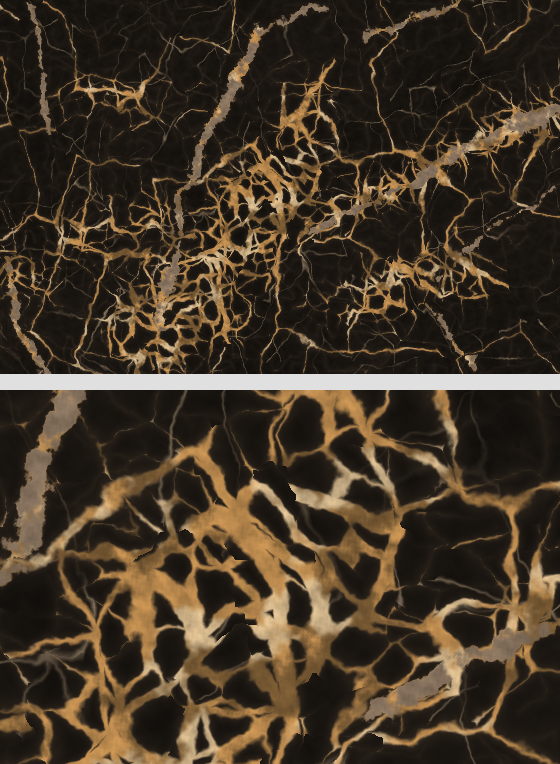
Top: the whole. Bottom: its middle third, enlarged.
Reproduce this texture procedurally as a WebGL 2 fragment shader.

```glsl
#version 300 es
precision highp float;
// Black marble broken by a net of gold veins, pebbly rubble and pale hairline cracks.

uniform vec2 u_resolution;
out vec4 fragColor;

const vec3 BLACK = vec3(0.085, 0.070, 0.055);
const vec3 UMBER = vec3(0.27, 0.22, 0.17);
const vec3 OCHRE = vec3(0.47, 0.35, 0.20);
const vec3 GOLD  = vec3(0.72, 0.53, 0.30);
const vec3 STONE = vec3(0.53, 0.45, 0.37);
const vec3 CREAM = vec3(0.84, 0.74, 0.58);

vec2 hash2(vec2 p) {
  vec3 q = fract(p.xyx * vec3(0.1031, 0.1030, 0.0973));
  q += dot(q, q.yzx + 33.33);
  return fract((q.xx + q.yz) * q.zy);
}

// Layered, rotated sines, roughly -1 to 1.
float waves(vec2 p) {
  float sum = 0.0, amp = 0.5;
  for (int i = 0; i < 5; i++) {
    p = mat2(0.8, 0.6, -0.6, 0.8) * p * 1.9 + 1.7;
    sum += amp * sin(p.x + 1.4 * sin(p.y));
    amp *= 0.6;
  }
  return sum;
}

float smoothMin(float a, float b, float k) {
  float h = max(k - abs(a - b), 0.0) / k;
  return min(a, b) - 0.25 * k * h * h;
}

// Signed distance to cell borders; each border has its own width or is absent.
float crackle(vec2 p, float scale, float width, float keep) {
  p *= scale;
  vec2 cell = floor(p), f = fract(p), nearCell = vec2(0.0), nearPoint = vec2(8.0);
  for (int y = -1; y <= 1; y++)
    for (int x = -1; x <= 1; x++) {
      vec2 o = vec2(x, y), r = o + hash2(cell + o) - f;
      if (dot(r, r) < dot(nearPoint, nearPoint)) { nearPoint = r; nearCell = o; }
    }
  float d = 1.0;
  for (int y = -2; y <= 2; y++)
    for (int x = -2; x <= 2; x++) {
      vec2 o = nearCell + vec2(x, y), r = o + hash2(cell + o) - f, gap = r - nearPoint;
      vec2 border = hash2(2.0 * cell + o + nearCell + scale);
      if (dot(gap, gap) < 1e-5 || border.x > keep) continue;
      float edge = dot(0.5 * (nearPoint + r), normalize(gap)) / scale;
      float w = width + 0.7 * abs(width) * (2.0 * border.y - 1.0);
      d = smoothMin(d, edge - w, 0.007);
    }
  return d;
}

// Lengthens features at right angles to the given axis.
vec2 stretched(vec2 p, vec2 axis, float amount) {
  return vec2(dot(p, axis), dot(p, vec2(-axis.y, axis.x)) * amount);
}

float segment(vec2 p, vec2 a, vec2 b) {
  vec2 ab = b - a;
  return length(p - a - ab * clamp(dot(p - a, ab) / dot(ab, ab), 0.0, 1.0));
}

float glow(vec2 p, vec2 a, vec2 b, float radius) {
  return 1.0 - smoothstep(0.0, radius, segment(p, a, b));
}

float cover(float d, float blur) { return 1.0 - smoothstep(-blur, blur, d); }

void main() {
  vec2 p = gl_FragCoord.xy / u_resolution.y;
  float blur = max(0.0018, 0.8 / u_resolution.y);
  float fine = waves(p * 24.0), grain = waves(p * 75.0);
  vec2 q = p + 0.022 * vec2(waves(p * 5.0), waves(p * 5.0 + 9.0))
             + 0.005 * vec2(fine, waves(p * 24.0 + 5.0));

  // Where the stone is most shattered.
  float dense = glow(q, vec2(0.42, 0.12), vec2(0.70, 0.48), 0.30);
  dense = max(dense, glow(q, vec2(0.70, 0.40), vec2(0.84, 0.72), 0.17));
  dense = max(dense, 0.85 * glow(q, vec2(0.80, 0.36), vec2(1.5, 0.73), 0.13));
  dense = max(dense, 0.80 * glow(q, vec2(0.90, 0.18), vec2(1.24, 0.29), 0.16));
  dense = max(dense, 0.60 * glow(q, vec2(0.0, 0.25), vec2(0.40, 0.40), 0.22));
  dense = max(dense, 0.55 * glow(q, vec2(0.15, 0.73), vec2(0.50, 0.70), 0.14));
  dense = clamp(dense * 1.15 + 0.28 * waves(p * 7.0 + 3.0), 0.0, 1.0);

  // Broad ribbons crossing the slab.
  float swell = 0.75 + 0.5 * waves(p * 9.0 + 2.0);
  float ribbon = segment(q, vec2(0.48, 0.48), vec2(0.71, 0.91)) - 0.017 * swell;
  ribbon = min(ribbon, segment(q, vec2(0.71, 0.90), vec2(0.85, 0.98)) - 0.007 * swell);
  ribbon = min(ribbon, segment(q, vec2(0.96, 0.91), vec2(1.25, 1.0)) - 0.009 * swell);
  ribbon = min(ribbon, segment(q, vec2(0.48, 0.48), vec2(0.43, 0.13)) - 0.012 * swell);
  ribbon = min(ribbon, segment(q, vec2(0.82, 0.37), vec2(1.5, 0.73)) - 0.016 * swell);
  ribbon = min(ribbon, segment(q, vec2(0.08, 1.0), vec2(0.13, 0.66)) - 0.005 * swell);
  ribbon = min(ribbon, segment(q, vec2(0.0, 0.30), vec2(0.12, 0.0)) - 0.013 * swell);
  ribbon = min(ribbon, segment(q, vec2(1.15, 0.20), vec2(1.27, 0.0)) - 0.007 * swell);
  ribbon = min(ribbon, segment(q, vec2(1.17, 0.25), vec2(1.5, 0.52)) - 0.004 * swell);
  ribbon += 0.006 * grain + 0.003 * fine;

  // Vein net, from large slabs down to pebbles.
  vec2 steep = stretched(q, vec2(0.97, 0.22), 0.75);
  float net = crackle(steep, 6.0, mix(0.0012, 0.0055, dense), 0.62);
  net = min(net, crackle(q, 13.0, mix(-0.0035, 0.0055, dense), 0.66));
  net = min(net, crackle(q, 26.0, mix(-0.0090, 0.0035, dense), 0.75));
  net += 0.0012 * grain;

  // Hairlines, mostly steep, some rising to the right.
  float hair = crackle(stretched(q, vec2(0.97, 0.22), 0.45), 13.0, 0.0005, 0.50);
  hair = min(hair, crackle(stretched(q, vec2(-0.5, 0.87), 0.5), 9.0, 0.0007, 0.42));
  float hairShade = 0.55 * smoothstep(-0.6, 0.7, waves(p * 11.0 + 7.0)) + 0.12;

  // Colouring.
  float vein = min(net, ribbon);
  vec3 color = BLACK * (1.0 + 0.16 * waves(p * 4.0) + 0.14 * grain);
  color = mix(color, UMBER, 0.5 * exp(-max(vein, 0.0) / 0.005));
  color = mix(color, mix(STONE, CREAM, 0.5 + 0.5 * fine), hairShade * cover(hair, blur));
  vec3 mineral = mix(OCHRE, GOLD, smoothstep(-0.55, 0.25, waves(p * 14.0) + 0.3 * grain));
  mineral = mix(mineral, CREAM, 0.85 * smoothstep(0.1, 0.7, waves(p * 19.0 + 4.0)));
  vec3 rubble = mix(STONE, mineral, smoothstep(-0.3, 0.6, fine + 0.5 * grain));
  mineral = mix(mineral, rubble, cover(ribbon, 0.003));
  mineral *= 1.0 + 0.13 * grain;
  color = mix(color, mineral, cover(vein, blur));
  fragColor = vec4(clamp(color, 0.0, 1.0), 1.0);
}
```
